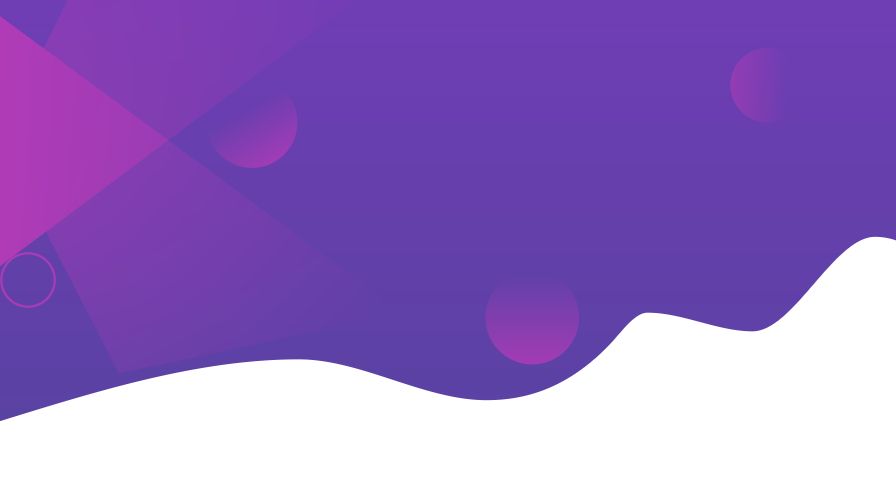
Write a Shadertoy shader that draws this background.

```glsl
const vec3 SKY_TOP    = vec3(0.438, 0.240, 0.708);
const vec3 SKY_BOTTOM = vec3(0.352, 0.258, 0.638);
const vec3 PINK       = vec3(0.710, 0.230, 0.720);
const vec3 WHITE      = vec3(1.0);
const float SKY_END   = 0.165;

// Beams: two long crossing edges and their shorter sides
const vec2 FALL_START = vec2(0.0, 0.968);
const vec2 FALL_END   = vec2(0.799, 0.379);
const vec2 RISE_START = vec2(0.0, 0.472);
const vec2 RISE_END   = vec2(0.706, 1.0);
const vec2 UPPER_A    = vec2(0.088, 0.907);
const vec2 UPPER_B    = vec2(0.134, 1.0);
const vec2 LOWER_A    = vec2(0.051, 0.618);
const vec2 LOWER_B    = vec2(0.236, 0.259);
const vec2 BEAM_SOURCE = vec2(0.0, 0.72);
const float BEAM_REACH = 0.83;
const float BEAM_ALPHA = 0.5;

// Discs: centre, radius, peak opacity; then fade direction and start
const int DISC_COUNT = 3;
const vec4 DISCS[DISC_COUNT] = vec4[](
    vec4(0.500, 0.757, 0.090, 0.75),
    vec4(1.523, 0.831, 0.074, 0.55),
    vec4(1.056, 0.370, 0.093, 0.80));
const vec3 DISC_FADES[DISC_COUNT] = vec3[](
    vec3(0.5, -0.866, -0.3),
    vec3(-1.0, 0.0, -0.53),
    vec3(0.0, -1.0, -0.9));

const vec2 RING_CENTRE = vec2(0.0556, 0.4444);
const float RING_RADIUS = 0.053;
const float RING_HALF_WIDTH = 0.0022;
const float RING_ALPHA = 0.85;

// Wave knots: x, height, slope
const int KNOT_COUNT = 8;
const vec3 KNOTS[KNOT_COUNT] = vec3[](
    vec3(0.0, 0.1644, 0.31), vec3(0.5926, 0.287, 0.0),
    vec3(0.9653, 0.206, 0.0), vec3(1.2037, 0.3102, 1.0),
    vec3(1.2847, 0.3796, 0.0), vec3(1.493, 0.3426, 0.0),
    vec3(1.7361, 0.5301, 0.0), vec3(1.7778, 0.523, -0.35));

// Coverage of the inside (negative side) of a signed distance
float cover(float dist) {
    return clamp(0.5 - dist * iResolution.y, 0.0, 1.0);
}

// Signed distance to the line a-b, positive on its left
float leftOf(vec2 p, vec2 a, vec2 b) {
    vec2 dir = normalize(b - a);
    return dot(p - a, vec2(-dir.y, dir.x));
}

// Cubic Hermite curve through the knots: height and slope
vec2 wave(float x) {
    vec3 a = KNOTS[0], b = KNOTS[1];
    for (int i = 1; i < KNOT_COUNT - 1; i++) {
        if (x > KNOTS[i].x) { a = KNOTS[i]; b = KNOTS[i + 1]; }
    }
    float w = b.x - a.x;
    float t = clamp((x - a.x) / w, 0.0, 1.0);
    float rise = b.y - a.y;
    float c2 = 3.0 * rise - w * (2.0 * a.z + b.z);
    float c3 = w * (a.z + b.z) - 2.0 * rise;
    float height = a.y + t * (w * a.z + t * (c2 + t * c3));
    float slope = a.z + t * (2.0 * c2 + 3.0 * t * c3) / w;
    return vec2(height, slope);
}

float beamAlpha(vec2 p) {
    float belowFall = cover(leftOf(p, FALL_START, FALL_END));
    float aboveRise = cover(-leftOf(p, RISE_START, RISE_END));
    float upper = (1.0 - belowFall) * aboveRise * cover(leftOf(p, UPPER_A, UPPER_B));
    float lower = belowFall * (1.0 - aboveRise)
                * cover(-leftOf(p, LOWER_A, LOWER_B))
                * cover(-leftOf(p, LOWER_B, FALL_END));
    float fade = BEAM_ALPHA * max(0.0, 1.0 - distance(p, BEAM_SOURCE) / BEAM_REACH);
    float crossing = 0.95 - 0.9 * p.x;
    return belowFall * aboveRise * crossing + (upper + lower) * fade;
}

float discAlpha(vec2 p, vec4 disc, vec3 fade) {
    vec2 d = p - disc.xy;
    float along = dot(d, fade.xy) / disc.z;
    float ramp = clamp((along - fade.z) / (1.0 - fade.z), 0.0, 1.0);
    return disc.w * ramp * cover(length(d) - disc.z);
}

void mainImage(out vec4 fragColor, in vec2 fragCoord) {
    vec2 p = fragCoord / iResolution.y;

    // Sky and beams
    float skyHeight = clamp((p.y - SKY_END) / (1.0 - SKY_END), 0.0, 1.0);
    vec3 color = mix(SKY_BOTTOM, SKY_TOP, skyHeight);
    color = mix(color, PINK, beamAlpha(p));

    // Fading discs and ring
    for (int i = 0; i < DISC_COUNT; i++) {
        color = mix(color, PINK, discAlpha(p, DISCS[i], DISC_FADES[i]));
    }
    float ring = abs(distance(p, RING_CENTRE) - RING_RADIUS) - RING_HALF_WIDTH;
    color = mix(color, PINK, RING_ALPHA * cover(ring));

    // White ground below the wave
    vec2 ground = wave(p.x);
    color = mix(color, WHITE, cover((p.y - ground.x) / length(vec2(1.0, ground.y))));

    fragColor = vec4(color, 1.0);
}
```
